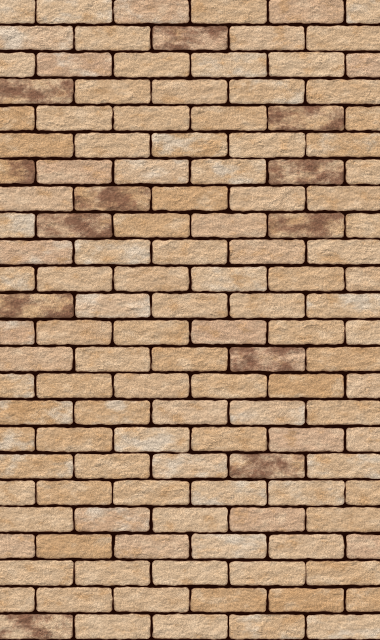
Reproduce this texture procedurally as a Shadertoy shader.

```glsl
// Running-bond wall of rough sandy bricks with dark, narrow joints.

const vec2  REPEATS     = vec2(4.914, 23.92); // bricks across, courses up
const float BRICK_RATIO = 2.9;                // brick pitch / course height
const float EVEN_SHIFT  = 0.955;              // first joint, even courses
const float ODD_SHIFT   = 0.461;              // first joint, odd courses
const vec2  JOINT       = vec2(0.045, 0.066); // joint widths, in courses
const float SIZE_SPREAD = 0.022;
const float CORNER      = 0.14;
const float EDGE_WEAR   = 0.045;
const float RELIEF      = 1.9;
const float GRIT        = 0.11;
const float BURNT_SHARE = 0.12;
const float PALE_SHARE  = 0.34;

const vec3 SAND   = vec3(0.785, 0.655, 0.515);
const vec3 CREAM  = vec3(0.840, 0.735, 0.615);
const vec3 OCHRE  = vec3(0.745, 0.580, 0.410);
const vec3 ROSE   = vec3(0.755, 0.610, 0.500);
const vec3 CHALK  = vec3(0.825, 0.765, 0.690);
const vec3 BURNT  = vec3(0.490, 0.345, 0.270);
const vec3 SHADOW = vec3(0.320, 0.210, 0.150);
const vec3 GAP    = vec3(0.115, 0.035, 0.015);

// Integer hash giving two values in 0..1
vec2 hash2(vec2 cell) {
    uvec2 q = uvec2(ivec2(cell)) * uvec2(1597334673u, 3812015801u);
    uint n = (q.x ^ q.y) * 1597334673u;
    n = (n ^ (n >> 15)) * 2246822519u;
    n ^= n >> 13;
    return vec2(n & 65535u, n >> 16) / 65535.0;
}

// Gradient noise, roughly -0.7..0.7
float corner(vec2 i, vec2 f, vec2 o) {
    float a = 6.28318 * hash2(i + o).x;
    return dot(vec2(cos(a), sin(a)), f - o);
}
float noise(vec2 p) {
    vec2 i = floor(p), f = p - i;
    vec2 u = f * f * f * (f * (f * 6.0 - 15.0) + 10.0);
    return mix(mix(corner(i, f, vec2(0, 0)), corner(i, f, vec2(1, 0)), u.x),
               mix(corner(i, f, vec2(0, 1)), corner(i, f, vec2(1, 1)), u.x), u.y);
}
float fbm(vec2 p) {
    float sum = 0.0, amp = 1.0;
    for (int k = 0; k < 5; k++) {
        sum += amp * noise(p);
        p = mat2(1.6, 1.2, -1.2, 1.6) * p + 17.3;
        amp *= 0.55;
    }
    return sum;
}

// Split clay: broad lumps, one-sided torn ledges and fine pitting
float surfaceHeight(vec2 p, float rough) {
    float torn = fbm(p * vec2(1.1, 2.1) + 53.0);
    float ledge = smoothstep(-0.06, 0.06, torn) + smoothstep(0.28, 0.38, torn);
    float broken = smoothstep(-0.15, 0.3, noise(p * 1.9 + 11.0));
    return 0.15 * fbm(p * vec2(1.8, 3.0))
         + 0.085 * rough * broken * ledge
         + 0.035 * noise(p * 9.0) + 0.018 * noise(p * 19.0);
}

float roundBox(vec2 p, vec2 halfSize, float r) {
    vec2 q = abs(p) - halfSize + r;
    return length(max(q, 0.0)) + min(max(q.x, q.y), 0.0) - r;
}

void mainImage(out vec4 fragColor, in vec2 fragCoord) {
    vec2 wall = fragCoord / iResolution.xy * REPEATS;
    float pixel = REPEATS.y / iResolution.y;

    // Brick layout: local coordinates in course heights
    float course = floor(wall.y);
    float shift = mod(course, 2.0) < 0.5 ? EVEN_SHIFT : ODD_SHIFT;
    float along = wall.x - shift;
    vec2 cell = vec2(floor(along), course);
    vec2 local = (vec2(along, wall.y) - cell - 0.5) * vec2(BRICK_RATIO, 1.0);
    vec2 rndA = hash2(cell + 101.0), rndB = hash2(cell + 307.0);
    vec2 rndC = hash2(cell + 509.0);
    vec2 p = local + floor(rndA * 90.0) * 7.0 + 20.0;

    // Worn outline, slightly different for each brick
    vec2 halfSize = 0.5 * (vec2(BRICK_RATIO, 1.0) - JOINT) - SIZE_SPREAD * rndB;
    float d = roundBox(local - 0.02 * (rndA - 0.5), halfSize, CORNER);
    d += EDGE_WEAR * (noise(p * 2.3) + 0.5 * noise(p * 6.0));

    // Clay tint, then mottling
    vec3 clay = mix(SAND, CREAM, rndA.x * 0.7);
    clay = mix(clay, rndB.x < 0.5 ? OCHRE : ROSE, 0.7 * rndB.y * rndB.y);
    float mottle = fbm(p * vec2(1.1, 1.8) + 40.0);
    clay = mix(clay, CREAM, 0.6 * smoothstep(0.0, 0.6, mottle));
    clay = mix(clay, OCHRE, 0.6 * smoothstep(0.1, 0.7, -mottle));

    // Chalky bloom and kiln-burnt stains on some bricks
    float patchy = fbm(p * vec2(0.8, 1.3) + 70.0);
    float pale = step(rndC.x, PALE_SHARE) * smoothstep(-0.15, 0.6, patchy);
    clay = mix(clay, CHALK, 0.75 * pale);
    float stain = fbm(p * vec2(0.8, 1.3) + 95.0) + 0.25 * noise(p * 8.0);
    float burnt = step(1.0 - BURNT_SHARE, rndC.x) * smoothstep(-0.45, 0.45, stain);
    clay = mix(clay, BURNT, 0.9 * burnt);

    // Relief lit from the upper left
    float rough = mix(0.2, 1.0, rndC.y);
    vec2 toLight = vec2(-0.03, 0.05);
    float slope = surfaceHeight(p, rough) - surfaceHeight(p + toLight, rough);
    clay *= 1.0 + clamp(RELIEF * slope, -0.30, 0.12);
    clay *= 1.0 + GRIT * (noise(p * 14.0) + noise(p * 27.0));

    // Rounded rim, darker underneath
    float rim = smoothstep(-0.12, 0.0, d);
    clay *= 1.0 + rim * (local.y > 0.0 ? 0.02 : -0.16);
    clay = mix(clay, SHADOW, 0.55 * smoothstep(-0.045, 0.01, d));

    // Joint, with soft light reaching its edges
    vec3 joint = mix(SHADOW, GAP, smoothstep(-0.005, 0.025, d));
    float cover = smoothstep(-0.5 * pixel, 0.5 * pixel, d);
    fragColor = vec4(mix(clay, joint, cover), 1.0);
}
```
